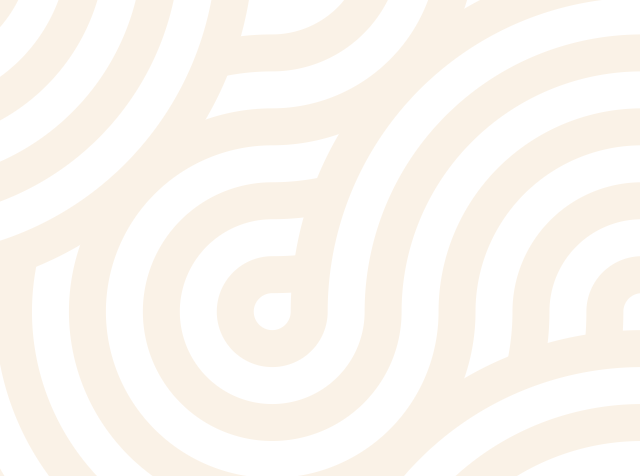
Reproduce this pattern procedurally as a Shadertoy shader.

```glsl
// Retro Truchet pattern of broad cream and white arcs.
// Each square tile holds rings about one corner, overlapped by a disc
// of rings about the opposite corner; the disc ends in a cream band.

#define TILE_SIZE 0.7765             // tile side, in canvas heights
#define NODE vec2(0.5719, 0.3453)    // meeting point of four tiles
#define RINGS 5.0                    // ring pairs per tile side
#define DISC_RADIUS 0.95             // reach of the upper disc, in tiles
#define CREAM vec3(0.982, 0.949, 0.904)
#define WHITE vec3(1.0)

// Antialiased coverage of a signed distance, positive inside
float coverage(float dist, float pixel) {
    return clamp(0.5 + dist / pixel, 0.0, 1.0);
}

// White share of the concentric rings at a given radius
float rings(float radius, float pixel) {
    float wave = abs(fract(radius * RINGS + 0.5) - 0.5);
    return coverage((0.25 - wave) / RINGS, pixel);
}

// Corner of the tile that carries the upper disc, on a 2 by 2 repeat
vec2 discCorner(vec2 tileId) {
    vec2 parity = mod(tileId, 2.0);
    return vec2(max(parity.x, 1.0 - parity.y), 1.0 - parity.x);
}

void mainImage(out vec4 fragColor, in vec2 fragCoord) {
    // Tile grid, shifted so that the node joins tiles 0 and 1
    vec2 grid = (fragCoord / iResolution.y - NODE) / TILE_SIZE + 1.0;
    vec2 tileId = floor(grid);
    vec2 local = fract(grid);
    float pixel = 1.0 / (TILE_SIZE * iResolution.y);

    vec2 corner = discCorner(tileId);
    float discDist = length(local - corner);
    float underDist = length(local - (1.0 - corner));

    // Hold the last cream band up to the rim of the disc
    float lastBand = DISC_RADIUS - 0.25 / RINGS;
    float disc = rings(min(discDist, lastBand), pixel);
    float under = rings(underDist, pixel);

    // Lay the disc over the rings below
    float white = mix(under, disc, coverage(DISC_RADIUS - discDist, pixel));
    fragColor = vec4(mix(CREAM, WHITE, white), 1.0);
}
```
